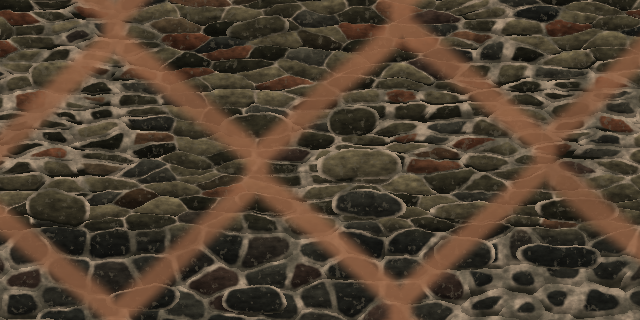
Write a Shadertoy shader that draws this texture.

```glsl
const vec2 STONE_DENSITY = vec2(7.6, 23.0);
const float BASE_ROWS = 11.0;        // rows per unit height in the lower courses
const float BASE_TOP = 0.28;
const vec2 BOULDER_GRID = vec2(3.1, 7.2);
const float BOULDER_SHARE = 0.36;

const vec3 STONE_DARK = vec3(0.085, 0.082, 0.055);
const vec3 STONE_LIGHT = vec3(0.34, 0.30, 0.215);
const vec3 STONE_SLATE = vec3(0.10, 0.105, 0.10);
const vec3 STONE_RUST = vec3(0.31, 0.17, 0.11);
const vec3 MORTAR_DULL = vec3(0.35, 0.32, 0.26);
const vec3 MORTAR_PALE = vec3(0.61, 0.53, 0.44);
const vec3 CREVICE = vec3(0.06, 0.058, 0.035);

const vec3 WIRE_COLOR = vec3(0.57, 0.38, 0.265);
const vec2 MESH_CENTER = vec2(0.807, 0.47);
const vec2 MESH_HALF = vec2(0.447, 0.46);
const float MESH_TILT = 0.05;
const float TWIST = 0.035;
const float WIRE_CORE = 0.014;
const float WIRE_BLUR = 0.062;
const float WIRE_OPACITY = 0.82;

struct Stone { float depth; vec2 offset; vec2 id; };

vec2 hash22(vec2 p) {
    vec3 q = fract(p.xyx * vec3(0.1031, 0.1030, 0.0973));
    q += dot(q, q.yzx + 33.33);
    return fract((q.xx + q.yz) * q.zy);
}

float noise(vec2 p) {
    vec2 i = floor(p), f = fract(p);
    f = f * f * (3.0 - 2.0 * f);
    float low = mix(hash22(i).x, hash22(i + vec2(1, 0)).x, f.x);
    float high = mix(hash22(i + vec2(0, 1)).x, hash22(i + vec2(1, 1)).x, f.x);
    return mix(low, high, f.y);
}

float fbm(vec2 p) {
    float sum = 0.0, gain = 0.53;
    for (int i = 0; i < 4; i++) {
        sum += gain * noise(p);
        p = mat2(0.8, 0.6, -0.6, 0.8) * p * 2.07 + 17.3;
        gain *= 0.5;
    }
    return sum;
}

float smoothMin(float a, float b, float k) {
    float h = max(k - abs(a - b), 0.0) / k;
    return min(a, b) - 0.25 * h * h * k;
}

vec2 cellPoint(vec2 cell) {
    return cell + 0.5 + 0.82 * (hash22(cell + 40.0) - 0.5);
}

// Rounded Voronoi cells: depth is the distance to the nearest joint
Stone rubble(vec2 p) {
    vec2 base = floor(p), nearest = vec2(0), id = base;
    float best = 1e3;
    for (int j = -1; j <= 1; j++)
    for (int i = -1; i <= 1; i++) {
        vec2 cell = base + vec2(i, j);
        vec2 r = cellPoint(cell) - p;
        if (dot(r, r) < best) { best = dot(r, r); nearest = r; id = cell; }
    }
    float depth = 1.0;
    for (int j = -2; j <= 2; j++)
    for (int i = -2; i <= 2; i++) {
        vec2 cell = base + vec2(i, j);
        if (cell == id) continue;
        vec2 r = cellPoint(cell) - p;
        depth = smoothMin(depth, dot(0.5 * (nearest + r), normalize(r - nearest)), 0.14);
    }
    return Stone(depth, -nearest, id);
}

// Occasional large stones laid over the small ones
void addBoulder(vec2 p, float joint, inout Stone stone) {
    vec2 cell = floor(p * BOULDER_GRID);
    vec2 place = hash22(cell + 91.0), size = hash22(cell + 137.0);
    if (hash22(cell + 203.0).x > BOULDER_SHARE) return;
    vec2 center = (cell + 0.5 + 0.2 * (place - 0.5)) / BOULDER_GRID;
    vec2 q = (p - center) / mix(vec2(0.07, 0.026), vec2(0.125, 0.05), size);
    q.y += 0.25 * (place.x - 0.5) * q.x;
    float r = pow(dot(pow(abs(q), vec2(2.5)), vec2(1)), 0.4);
    if (r < 1.13) stone = Stone((1.0 - r) * 0.6 + joint, q * 0.5, cell + 311.0);
}

vec3 wall(vec2 uv) {
    // Wavy courses, with taller rows near the ground
    vec2 p = uv + 0.028 * (vec2(noise(uv * 9.0), noise(uv * 8.0 + 31.0)) - 0.5);
    p += 0.011 * (vec2(fbm(uv * 38.0), fbm(uv * 38.0 + 57.0)) - 0.5);
    float h = p.y - BASE_TOP;
    float lower = 1.0 - smoothstep(-0.05, 0.05, h);
    float row = STONE_DENSITY.y * max(h, 0.0) + BASE_ROWS * min(h, 0.0);
    float joint = 0.02 + 0.16 * smoothstep(0.25, 0.8, noise(uv * 3.2 + 5.0)) + 0.05 * lower;
    Stone stone = rubble(vec2(p.x * STONE_DENSITY.x, row) + 60.0);
    addBoulder(p, joint, stone);

    float grain = fbm(uv * vec2(55.0, 85.0));
    float strata = fbm(uv * vec2(18.0, 70.0) + 9.0);
    vec2 tone = hash22(stone.id + 7.0), kind = hash22(stone.id + 71.0);

    // Stone face: lit from above, mottled and layered
    vec3 face = mix(STONE_DARK, STONE_LIGHT, tone.x * (1.0 - 0.45 * lower));
    face = mix(face, STONE_RUST, 0.75 * smoothstep(0.82, 0.95, kind.x));
    face = mix(face, STONE_SLATE, 0.6 * max(lower, step(0.85, kind.y)));
    face *= (0.35 + 0.75 * grain + 0.65 * strata) * (0.95 + 0.65 * stone.offset.y);
    float fleck = smoothstep(0.62, 0.78, fbm(uv * 75.0 + 23.0));
    face = mix(face, MORTAR_DULL, 0.55 * fleck);

    // Mortar: pale patches, shaded beneath each stone and open in places
    vec3 mortar = mix(MORTAR_DULL, MORTAR_PALE, smoothstep(0.25, 0.72, fbm(uv * 22.0 + 3.0)));
    mortar *= 0.72 + 0.55 * grain;
    float shade = 1.0 - smoothstep(-0.5, 0.0, stone.offset.y);
    float gap = smoothstep(0.48, 0.68, noise(uv * vec2(13.0, 25.0) + 80.0)) * (1.0 - 0.5 * lower);
    mortar = mix(mortar, CREVICE, clamp(0.4 * shade + 0.75 * gap * shade, 0.0, 0.95));

    float edge = 0.035 + STONE_DENSITY.y * 0.7 / iResolution.y;
    float inside = smoothstep(-0.5 * edge, 0.5 * edge, stone.depth - joint);
    return mix(mortar, face, inside);
}

float segmentDistance(vec2 p, vec2 a, vec2 b) {
    vec2 ab = b - a;
    return length(p - a - ab * clamp(dot(p - a, ab) / dot(ab, ab), 0.0, 1.0));
}

// Out-of-focus diamond mesh with short upright twists at the knots
float wireCover(vec2 uv) {
    vec2 p = uv - MESH_CENTER;
    p.y -= MESH_TILT * p.x;
    p += 0.02 * (vec2(noise(uv * 4.0), noise(uv * 4.0 + 19.0)) - 0.5);
    vec2 q = abs(mod(p + MESH_HALF, 2.0 * MESH_HALF) - MESH_HALF);
    vec2 low = vec2(0, TWIST), high = MESH_HALF - low;
    float d = segmentDistance(q, low, high);
    d = min(d, segmentDistance(q, vec2(0), low));
    d = min(d, segmentDistance(q, high, MESH_HALF));
    return 1.0 - smoothstep(WIRE_CORE, WIRE_BLUR, d);
}

void mainImage(out vec4 fragColor, in vec2 fragCoord) {
    vec2 uv = fragCoord / iResolution.y;
    vec3 wire = WIRE_COLOR * (0.9 + 0.2 * noise(uv * 5.0 + 44.0));
    vec3 color = mix(wall(uv), wire, WIRE_OPACITY * wireCover(uv));
    fragColor = vec4(clamp(color, 0.0, 1.0), 1.0);
}
```
